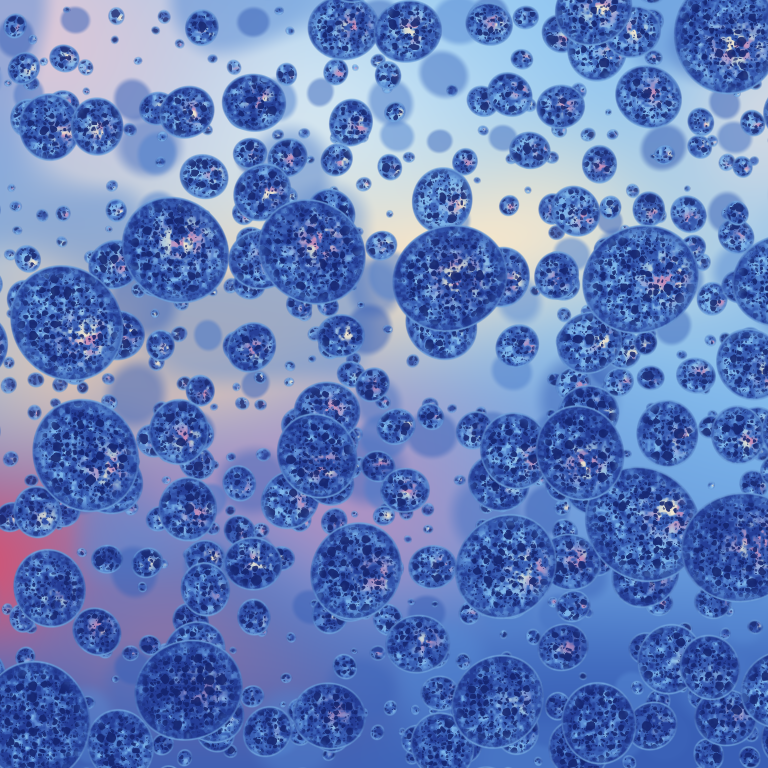
Write a WebGL 1 fragment shader that draws this texture.

```glsl
precision highp float;
// Speckled blue oil bubbles floating before a soft, colourful glow.
// Jittered grids of discs are painted from blurred and small to large;
// each disc gets mottling, dark specks, a warm glint and a thin bright rim.

#define NAVY vec3(0.07, 0.13, 0.42)
#define DEEP vec3(0.14, 0.24, 0.59)
#define BLUE vec3(0.22, 0.37, 0.71)
#define AZURE vec3(0.34, 0.54, 0.83)
#define SKY vec3(0.52, 0.75, 0.94)
#define CREAM vec3(0.96, 0.91, 0.81)
#define PINK vec3(0.80, 0.55, 0.72)
#define CORAL vec3(0.82, 0.33, 0.46)
#define SPECK_AMOUNT 0.88
#define RIM_WIDTH 0.0022

uniform vec2 u_resolution;

vec2 hash2(vec2 p) {
  vec3 q = fract(vec3(p.xyx) * vec3(0.1031, 0.1030, 0.0973));
  q += dot(q, q.yzx + 33.33);
  return fract((q.xx + q.yz) * q.zy);
}

float noise(vec2 p) {
  vec2 i = floor(p), f = fract(p);
  f = f * f * (3.0 - 2.0 * f);
  return mix(mix(hash2(i).x, hash2(i + vec2(1.0, 0.0)).x, f.x),
             mix(hash2(i + vec2(0.0, 1.0)).x, hash2(i + 1.0).x, f.x), f.y);
}

float glow(vec2 p, vec2 centre, vec2 size) {
  vec2 d = (p - centre) / size;
  return exp(-dot(d, d));
}

// One dot of random size in each grid cell, kept inside its cell.
float dots(vec2 p, float cells, float pixel) {
  vec2 q = p * cells, id = floor(q);
  vec2 h = hash2(id + cells);
  float radius = mix(0.10, 0.44, h.x * h.x) * step(h.y, 0.72);
  vec2 centre = mix(vec2(radius), vec2(1.0 - radius), hash2(id + 41.7));
  float blur = 0.7 * pixel * cells;
  float d = length(fract(q) - centre);
  return (1.0 - smoothstep(radius - blur, radius + blur, d)) * step(0.01, radius);
}

vec3 backdrop(vec2 p) {
  vec2 q = p + 0.10 * (vec2(noise(p * 4.0), noise(p * 4.0 + 9.0)) - 0.5);
  vec3 c = mix(BLUE, AZURE, smoothstep(0.0, 0.35, q.y));
  c = mix(c, SKY, smoothstep(0.25, 0.75, q.y + 0.15 * q.x));
  c = mix(c, vec3(0.84, 0.92, 0.96), 0.9 * glow(q, vec2(0.42, 0.88), vec2(0.26, 0.22)));
  c = mix(c, vec3(0.87, 0.78, 0.84), 0.95 * glow(q, vec2(0.05, 0.95), vec2(0.24)));
  c = mix(c, vec3(0.88, 0.87, 0.88), 0.8 * glow(q, vec2(1.0, 0.88), vec2(0.14)));
  c = mix(c, CREAM, glow(q, vec2(0.58, 0.68), vec2(0.32, 0.13)));
  c = mix(c, vec3(0.94, 0.79, 0.67), 0.95 * glow(q, vec2(0.24, 0.57), vec2(0.30, 0.14)));
  c = mix(c, PINK, 0.65 * glow(q, vec2(0.42, 0.36), vec2(0.24, 0.11)));
  c = mix(c, CORAL, glow(q, vec2(0.0, 0.31), vec2(0.17, 0.13)));
  c = mix(c, PINK * 0.85, 0.6 * glow(q, vec2(0.24, 0.13), vec2(0.16, 0.10)));
  return mix(c, AZURE, 0.5 * smoothstep(0.55, 0.8, noise(p * 7.0 + 3.0)));
}

// v: offset from the bubble centre, d: its length, r: radius.
vec3 bubble(vec2 p, vec2 v, float d, float r, vec2 seed, float pixel) {
  vec2 u = v / r, t = p + seed * 7.0;
  float edge = r - d, inside = 1.0 - smoothstep(0.70, 0.98, d / r);
  float grain = 0.6 * noise(t * 130.0) + 0.4 * noise(t * 260.0);
  float light = grain + 0.22 * (noise(t * 22.0) - 0.5) + 0.18 * (p.y - 0.45)
              + 0.12 * (seed.x - 0.5) - 0.06 * u.y;
  vec3 c = mix(DEEP, BLUE, smoothstep(0.18, 0.42, light));
  c = mix(c, AZURE, smoothstep(0.44, 0.64, light));
  c = mix(c, SKY, 0.85 * smoothstep(0.64, 0.80, light) * inside);

  // Warm glint, broken up by the grain.
  vec2 spot = vec2(0.35, -0.05) + 0.5 * (seed - 0.5);
  float glint = glow(u, spot, vec2(0.42, 0.36)) * smoothstep(0.42, 0.68, grain);
  vec3 warm = mix(PINK, CREAM, smoothstep(0.45, 0.7, noise(t * 75.0 + 5.0)));
  c = mix(c, warm, glint * inside * smoothstep(0.05, 0.5, p.y + 0.3 * seed.y));

  // Dark specks in three sizes.
  vec2 w = t + 0.003 * (vec2(noise(t * 200.0), noise(t * 200.0 + 17.0)) - 0.5);
  float speck = max(dots(w, 68.0, pixel), dots(w.yx + 0.31, 115.0, pixel));
  speck = max(speck, 0.8 * dots(w + 0.57, 190.0, pixel));
  c = mix(c, NAVY, SPECK_AMOUNT * speck * (0.35 + 0.65 * inside));

  // Shaded border and thin bright outline.
  c = mix(c, DEEP, 0.65 * exp(-edge / (0.10 * r)));
  float rim = 1.0 - smoothstep(0.3 * RIM_WIDTH, 1.6 * RIM_WIDTH, edge);
  return mix(c, SKY, rim * (0.25 + 0.45 * abs(u.y)));
}

// Paints a jittered grid of bubbles; radii are in cell units.
vec3 bubbleLayer(vec3 c, vec2 p, float cells, vec2 radii, float chance,
                 float softness, float opacity, float pixel) {
  vec2 home = floor(p * cells);
  for (int j = -1; j <= 1; j++) {
    for (int i = -1; i <= 1; i++) {
      vec2 id = home + vec2(float(i), float(j));
      vec2 seed = hash2(id + cells * 3.7), h = hash2(id + cells * 9.1 + 50.0);
      vec2 v = p - (id + 0.22 + 0.56 * seed) / cells;
      float r = mix(radii.x, radii.y, h.x) / cells;
      float a = 6.2832 * seed.y;
      float d = length(v) * (1.0 + 0.05 * sin(2.0 * atan(v.y, v.x + 1e-6) + a));
      float soft = max(pixel, softness * r);
      float present = step(h.y, chance + 0.12 * (0.5 - p.y));
      present = step(h.y, chance + 0.12 * (0.5 - id.y / cells));
      if (present > 0.5 && d < r + soft) {
        vec3 fill = softness > 0.0 ? mix(BLUE, AZURE, seed.x)
                                   : bubble(p, v, d, r, seed, pixel);
        c = mix(c, fill, opacity * (1.0 - smoothstep(r - soft, r + soft, d)));
      }
    }
  }
  return c;
}

void main() {
  float pixel = 1.0 / u_resolution.y;
  vec2 p = gl_FragCoord.xy * pixel;
  vec3 c = backdrop(p);
  c = bubbleLayer(c, p, 7.0, vec2(0.20, 0.42), 0.50, 0.30, 0.50, pixel);
  c = bubbleLayer(c, p, 13.0, vec2(0.20, 0.42), 0.40, 0.18, 0.55, pixel);
  c = bubbleLayer(c, p, 31.0, vec2(0.12, 0.34), 0.38, 0.0, 0.85, pixel);
  c = bubbleLayer(c, p, 17.0, vec2(0.22, 0.44), 0.62, 0.0, 0.95, pixel);
  c = bubbleLayer(c, p, 10.0, vec2(0.28, 0.46), 0.68, 0.0, 0.97, pixel);
  c = bubbleLayer(c, p, 5.6, vec2(0.25, 0.44), 0.52, 0.0, 0.98, pixel);
  gl_FragColor = vec4(c, 1.0);
}
```
